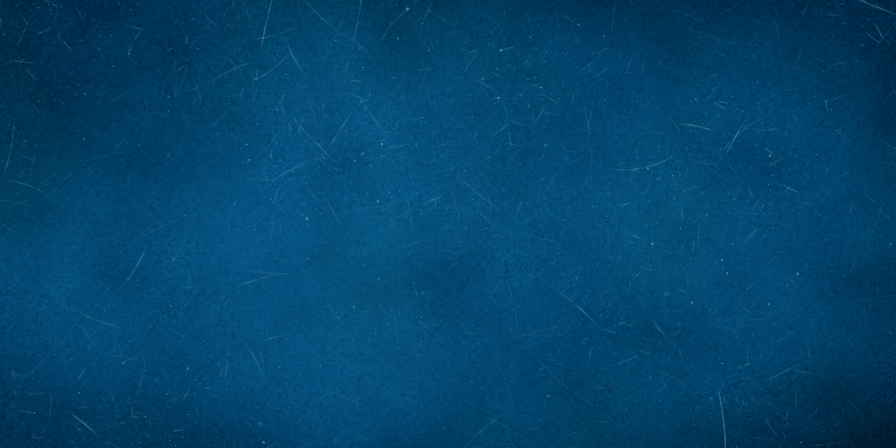
Reproduce this texture procedurally as a WebGL 2 fragment shader.

```glsl
#version 300 es
precision highp float;
// Worn deep blue painted surface with a soft vignette, fine grain, scratches and specks.
uniform vec2 u_resolution;
out vec4 fragColor;

float hash(vec2 p) {
    vec3 q = fract(vec3(p.xyx) * 0.1031);
    q += dot(q, q.yzx + 33.33);
    return fract((q.x + q.y) * q.z);
}

vec2 hash2(vec2 p) {
    return vec2(hash(p + 17.3), hash(p + 71.9));
}

float valueNoise(vec2 p) {
    vec2 i = floor(p), f = fract(p);
    f = f * f * (3.0 - 2.0 * f);
    return mix(mix(hash(i), hash(i + vec2(1, 0)), f.x),
               mix(hash(i + vec2(0, 1)), hash(i + vec2(1, 1)), f.x), f.y);
}

float fbm(vec2 p) {
    float sum = 0.0, amp = 0.5;
    for (int i = 0; i < 5; i++) {
        sum += amp * valueNoise(p);
        p = mat2(1.6, 1.2, -1.2, 1.6) * p + 9.7;
        amp *= 0.5;
    }
    return sum;
}

// One layer of hairline strokes, one per grid cell, most of them faint
float scratches(vec2 p, float scale, float seed, float pixel) {
    vec2 grid = p * scale, cell = floor(grid);
    float aa = pixel * scale, width = 0.0007 * scale, total = 0.0;
    for (int y = -1; y <= 1; y++)
    for (int x = -1; x <= 1; x++) {
        vec2 id = cell + vec2(x, y) + seed;
        vec2 r = hash2(id), s = hash2(id + 131.0);
        vec2 d = grid - (cell + vec2(x, y) + r);
        float angle = 6.2832 * s.x;
        vec2 dir = vec2(cos(angle), sin(angle));
        float along = dot(d, dir), across = dot(d, vec2(-dir.y, dir.x));
        float halfLength = mix(0.15, 0.85, s.y * s.y);
        across -= (hash(id + 211.0) - 0.5) * 0.5 * along * along;
        float line = 1.0 - smoothstep(width, width + aa, abs(across));
        float taper = 1.0 - smoothstep(0.4 * halfLength, halfLength, abs(along));
        float strength = pow(hash(id + 307.0), 3.0);
        total += line * taper * strength * min(1.0, 2.0 * width / aa);
    }
    return total;
}

// Small round flecks; each stays inside its own cell
float specks(vec2 p, float scale, float seed, float chance, float pixel) {
    vec2 grid = p * scale, id = floor(grid) + seed;
    vec2 center = 0.25 + 0.5 * hash2(id);
    float radius = mix(0.025, 0.1, pow(hash(id + 43.0), 3.0));
    float aa = pixel * scale;
    float fleck = 1.0 - smoothstep(radius - 0.5 * aa, radius + 0.5 * aa, length(fract(grid) - center));
    return fleck * step(hash(id + 89.0), chance) * hash(id + 97.0);
}

void main() {
    vec2 uv = gl_FragCoord.xy / u_resolution;
    vec2 p = gl_FragCoord.xy / u_resolution.y;
    float pixel = 1.0 / u_resolution.y;

    // Broad light: bright middle falling off to dark corners
    vec2 q = 2.0 * uv - vec2(0.92, 0.96);
    float tone = 0.309 - 0.077 * pow(dot(q, q), 1.25);

    // Cloudy blotches and fine grain
    float cloud = fbm(p * 2.6 + 3.1);
    float stain = fbm(p * 8.0 + 40.0);
    float grain = valueNoise(p * 256.0 + 0.5) + 0.5 * valueNoise(p * 120.0 + 5.0) - 0.75;
    tone += 0.11 * (cloud - 0.48) + 0.07 * (stain - 0.48) + 0.039 * grain;

    // Dark pits and pale scuffs, as fine as the grain
    float worn = smoothstep(0.35, 0.65, fbm(p * 3.0 + 20.0));
    float pits = smoothstep(0.5, 0.7, stain) * smoothstep(0.62, 0.95, valueNoise(p * 220.0 + 60.0));
    float scuffs = worn * smoothstep(0.72, 1.0, valueNoise(p * 230.0 + 90.0));
    tone += 0.055 * scuffs - 0.045 * pits;

    vec3 color = vec3(max(0.0, 0.25 * (tone - 0.24)), tone, 0.056 + 1.39 * tone);
    color.b -= 0.018 * smoothstep(0.5, 0.7, fbm(p * 3.4 + 80.0));

    // Pale scratches, gathered in worn areas and broken along their length
    float broken = 0.2 + 0.8 * valueNoise(p * 90.0 + 11.0);
    float marks = 0.0;
    for (int i = 0; i < 6; i++) {
        float layer = float(i);
        marks += scratches(p, 4.5 * pow(1.45, layer), 53.0 * layer, pixel) * (1.0 - 0.09 * layer);
    }
    marks *= broken * mix(0.4, 1.2, worn);
    color = mix(color, vec3(0.36, 0.58, 0.68), min(0.5, 0.95 * marks));

    // Light dust and dark chips
    float dust = specks(p, 30.0, 7.0, 0.25, pixel) + 0.9 * specks(p + 0.37, 60.0, 19.0, 0.25, pixel);
    float chips = specks(p + 0.71, 45.0, 29.0, 0.15, pixel);
    color = mix(color, vec3(0.45, 0.64, 0.66), min(0.65, 0.85 * dust * mix(0.4, 1.0, worn)));
    color = mix(color, vec3(0.02, 0.13, 0.20), 0.65 * chips);

    fragColor = vec4(clamp(color, 0.0, 1.0), 1.0);
}
```
